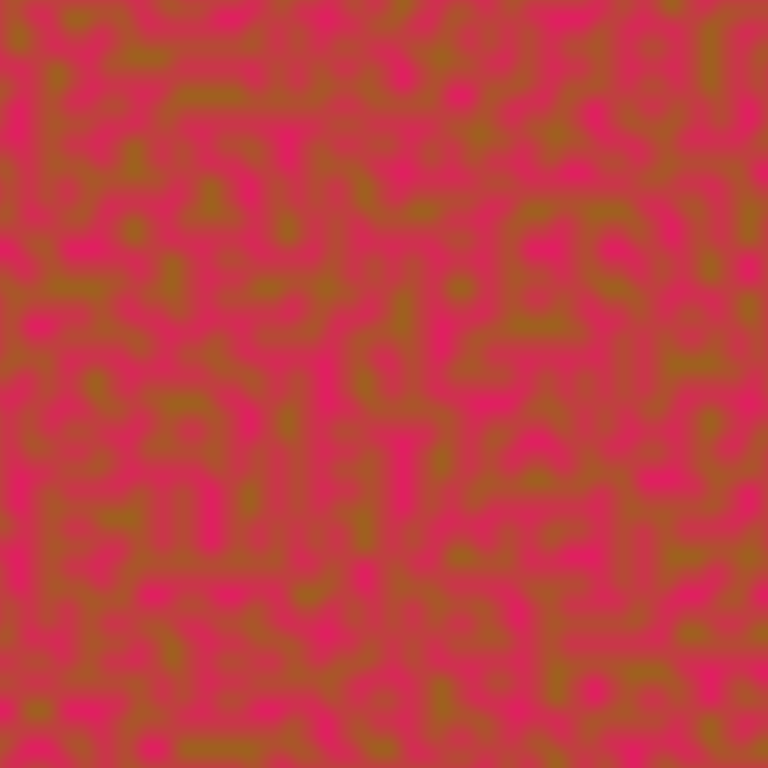
This texture is drawn by a WebGL 1 fragment shader. Its source:

```glsl
precision highp float;
// Gradient noise with axis-aligned gradients, blended from olive to hot pink.

#define CELLS 20.0
#define CONTRAST 0.5
#define SEED vec2(3.0, 11.0)
#define OLIVE vec3(0.5, 0.5, 0.0)
#define PINK vec3(1.0, 0.0, 0.5)

uniform vec2 u_resolution;

float hash(vec2 p) {
  return fract(sin(dot(p, vec2(127.1, 311.7))) * 43758.5453);
}

// One of four unit vectors: right, up, left or down
vec2 axisGradient(vec2 corner) {
  float angle = floor(4.0 * hash(corner + SEED)) * 1.570796;
  return vec2(cos(angle), sin(angle));
}

// Slope of one lattice corner, seen from an offset to it
float cornerSlope(vec2 cell, vec2 local, vec2 corner) {
  return dot(axisGradient(cell + corner), local - corner);
}

// Gradient noise with a quintic fade, within -0.5 to 0.5
float gradientNoise(vec2 p) {
  vec2 cell = floor(p);
  vec2 local = fract(p);
  vec2 fade = local * local * local * (local * (local * 6.0 - 15.0) + 10.0);
  float bottom = mix(cornerSlope(cell, local, vec2(0.0, 0.0)),
                     cornerSlope(cell, local, vec2(1.0, 0.0)), fade.x);
  float top = mix(cornerSlope(cell, local, vec2(0.0, 1.0)),
                  cornerSlope(cell, local, vec2(1.0, 1.0)), fade.x);
  return mix(bottom, top, fade.y);
}

void main() {
  vec2 uv = gl_FragCoord.xy / u_resolution;
  float blend = 0.5 + CONTRAST * gradientNoise(uv * CELLS);
  gl_FragColor = vec4(mix(OLIVE, PINK, blend), 1.0);
}
```
